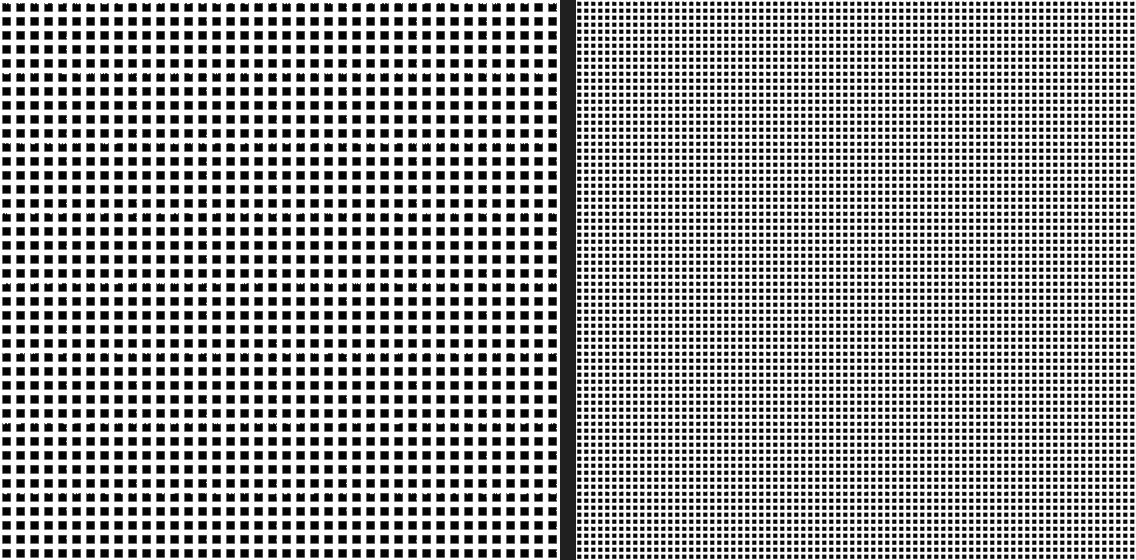
Left, the tile; right, the same tile 2 across and 2 down.
Reproduce this pattern procedurally as a Shadertoy shader.

```glsl
// Grid of small black squares on white, with faintly worn edges on every fifth row and column.

const float REPEATS = 40.0;                   // squares across and down
const vec2  CENTER = vec2(0.47, 0.47);        // square centre within its cell
const float HALF_SIDE = 0.298;                // in cell units
const float CORNER = 0.035;
const float SOFTNESS = 0.08;                  // edge blur in cell units
const float WEAR_DEPTH = 0.07;
const float WEAR_PERIOD = 5.0;                // divides REPEATS, so the wear tiles
const vec3  INK = vec3(0.01);
const vec3  PAPER = vec3(1.0);

float hash(vec3 p) {
    p = fract(p * vec3(0.1031, 0.1030, 0.0973));
    p += dot(p, p.yzx + 33.33);
    return fract((p.x + p.y) * p.z);
}

// Smooth noise along one edge of the square in cell id
float edgeNoise(float along, vec2 id, float frequency) {
    float x = along * frequency + 20.0;
    float i = floor(x);
    return mix(hash(vec3(id, i)), hash(vec3(id, i + 1.0)), smoothstep(0.0, 1.0, x - i));
}

float roundedSquare(vec2 p, float halfSide, float radius) {
    vec2 q = abs(p) - halfSide + radius;
    return length(max(q, 0.0)) + min(max(q.x, q.y), 0.0) - radius;
}

// 1 on the last row or column of each group
float isWorn(float index, float period) {
    return step(period - 1.5, mod(index, period));
}

float wornSquare(vec2 p, vec2 id) {
    float d = roundedSquare(p, HALF_SIDE, CORNER);

    // Ragged top edge
    float ragged = smoothstep(0.45, 0.75, edgeNoise(p.x, id, 11.0));
    float topInset = WEAR_DEPTH * ragged * isWorn(id.y, WEAR_PERIOD);
    d = max(d, p.y - HALF_SIDE + topInset);

    // Tiny chip in the right edge of some squares
    float chipped = isWorn(id.x, WEAR_PERIOD) * step(0.55, hash(vec3(id, 7.0)));
    float chipY = (hash(vec3(id, 3.0)) - 0.5) * HALF_SIDE;
    float chip = length(p - vec2(HALF_SIDE, chipY)) - 0.05;
    return mix(d, max(d, -chip), chipped);
}

void mainImage(out vec4 fragColor, in vec2 fragCoord) {
    vec2 grid = fragCoord / iResolution.xy * REPEATS;
    vec2 id = floor(grid);
    vec2 p = fract(grid) - CENTER;

    // Edge blur never narrower than one pixel
    float blur = max(SOFTNESS, REPEATS / min(iResolution.x, iResolution.y));
    float coverage = clamp(0.5 - wornSquare(p, id) / blur, 0.0, 1.0);
    fragColor = vec4(mix(PAPER, INK, coverage), 1.0);
}
```
